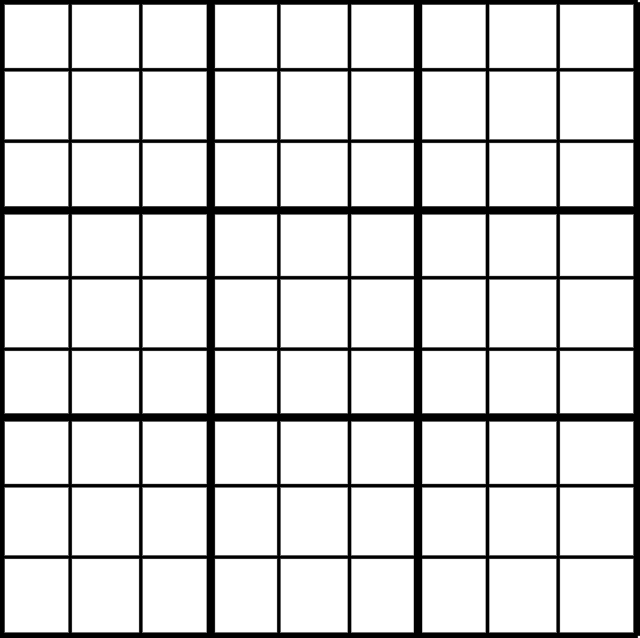
This pattern is drawn by a Shadertoy shader. Its source:

```glsl
// Sheet units: all lengths below are measured on this span, from the top left
const vec2 SHEET = vec2(768.0, 766.0);
const vec3 PAPER = vec3(1.0);
const vec3 INK = vec3(0.0);

const int BLOCKS = 3;
const float THIN_WIDTH = 4.3;
const float THICK_WIDTH = 10.0;
const vec2 THIN_START = vec2(84.2, 83.8);
const vec2 THIN_STEP = vec2(84.8, 85.7);
const vec2 THIN_BLOCK_STEP = vec2(250.4, 249.7);
const vec2 THICK_START = vec2(253.0, 252.6);
const vec2 THICK_STEP = vec2(248.6, 248.6);

const vec2 FRAME_MIN = vec2(5.7, 5.7);
const vec2 FRAME_MAX = vec2(760.0, 759.3);
const float CORNER_NOTCH = 2.5;
const float EDGE_SOFTNESS = 1.5;

// Ink amount from a signed distance
vec2 coverage(vec2 dist, vec2 blur) {
    return clamp(0.5 - dist / blur, 0.0, 1.0);
}

// One line on each axis: x holds the vertical, y the horizontal
vec2 lines(vec2 p, vec2 center, float width, vec2 blur) {
    return coverage(abs(p - center) - 0.5 * width, blur);
}

void mainImage(out vec4 fragColor, in vec2 fragCoord) {
    vec2 uv = fragCoord / iResolution.xy;
    vec2 p = vec2(uv.x, 1.0 - uv.y) * SHEET;
    vec2 blur = max(SHEET / iResolution.xy, vec2(EDGE_SOFTNESS));

    // Outer frame
    vec2 ink = max(coverage(p - FRAME_MIN, blur), coverage(FRAME_MAX - p, blur));

    for (int block = 0; block < BLOCKS; block++) {
        float b = float(block);

        // Two thin dividers inside each block
        for (int i = 0; i < BLOCKS - 1; i++) {
            vec2 center = THIN_START + b * THIN_BLOCK_STEP + float(i) * THIN_STEP;
            ink = max(ink, lines(p, center, THIN_WIDTH, blur));
        }

        // Thick divider between neighbouring blocks
        if (block < BLOCKS - 1) {
            ink = max(ink, lines(p, THICK_START + b * THICK_STEP, THICK_WIDTH, blur));
        }
    }

    // Small paper notches at the two right corners
    vec2 cornerOffset = vec2(SHEET.x - p.x, min(p.y, SHEET.y - p.y));
    vec2 notch = coverage(cornerOffset - CORNER_NOTCH, blur);
    float amount = max(ink.x, ink.y) * (1.0 - notch.x * notch.y);

    fragColor = vec4(mix(PAPER, INK, amount), 1.0);
}
```
